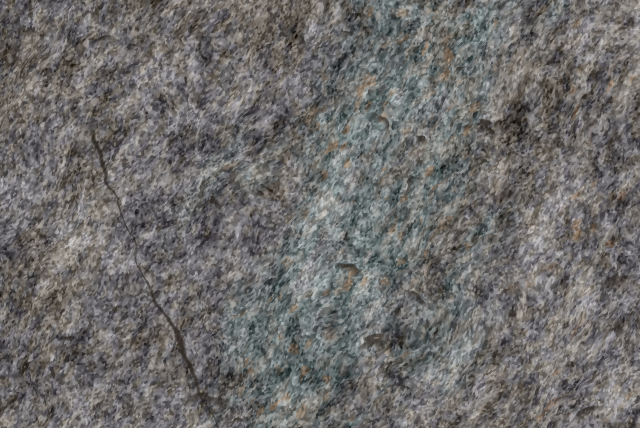
Give the GLSL for this texture, as a Shadertoy shader.

```glsl
// Weathered schist: a grey rock face with slanted mineral grain, a blue-green
// band, pale veins, chipped ledges and one long crack. Cellular noise, stretched
// along the grain, gives the tone; layered sines bend the bands and the crack.

const vec2 GRAIN_DIR = vec2(0.53, 0.848);
const vec3 VIOLET_TINT = vec3(0.001, -0.007, 0.010);
const vec3 WARM_TINT = vec3(0.028, 0.004, -0.025);
const vec3 TEAL_TINT = vec3(-0.032, 0.011, 0.015);
const vec3 PALE_VEIN = vec3(0.63, 0.61, 0.58);
const vec3 RUST = vec3(0.60, 0.40, 0.23);
const vec3 CREVICE = vec3(0.16, 0.135, 0.11);
const int NICK_COUNT = 18;

vec3 hash3(vec2 p) {
    vec3 q = fract(vec3(p.xyx) * vec3(0.1031, 0.1030, 0.0973));
    q += dot(q, q.yxz + 33.33);
    return fract((q.xxy + q.yzz) * q.zyx);
}

// Random cell values in -1..1; sharpness goes from soft blend to hard facets.
float cellNoise(vec2 p, float sharpness) {
    vec2 cell = floor(p);
    float total = 0.0, weights = 0.0001;
    for (int y = -1; y <= 1; y++) {
        for (int x = -1; x <= 1; x++) {
            vec2 id = cell + vec2(x, y);
            vec3 h = hash3(id);
            vec2 d = id + h.xy - p;
            float w = exp(-sharpness * dot(d, d));
            total += w * (2.0 * h.z - 1.0);
            weights += w;
        }
    }
    return total / weights;
}

// Octaves from fine crystals to broad patches, longer along the grain.
float grainTone(vec2 g) {
    float tone = 0.0, amp = 0.14;
    vec2 freq = vec2(230.0, 150.0);
    for (int i = 0; i < 5; i++) {
        tone += amp * cellNoise(g * freq + 17.3 * float(i), 7.0);
        freq *= vec2(0.45, 0.42);
        amp *= 0.76;
    }
    return tone;
}

float sineWobble(float t) {
    return 0.5 * sin(t) + 0.3 * sin(2.3 * t + 1.1) + 0.2 * sin(5.7 * t + 2.6);
}

// Soft-edged slanted band; center is where its axis meets the bottom edge.
float slantedBand(vec2 p, float center, float slope, float halfWidth, float soft) {
    float d = abs(p.x - center - slope * p.y - 0.04 * sineWobble(7.0 * p.y));
    return 1.0 - smoothstep(halfWidth - soft, halfWidth + soft, d);
}

float crackMask(vec2 p, float rough) {
    float axis = 0.50 - 0.43 * p.y + 0.018 * sineWobble(11.0 * p.y + 0.6) + 0.004 * rough;
    float swell = pow(0.5 + 0.5 * sin(13.0 * p.y - 0.9), 2.0);
    float width = 0.0020 + 0.0038 * swell;
    float line = 1.0 - smoothstep(0.3 * width, 1.6 * width, abs(p.x - axis));
    return line * mix(0.6, 1.0, swell) * (1.0 - smoothstep(0.68, 0.72, p.y));
}

// Curved chip: x is the dark undercut, y is the lit lip beside it.
vec2 nick(vec2 p, vec2 center, float angle, float size) {
    vec2 d = p - center;
    float c = cos(angle), s = sin(angle);
    vec2 l = vec2(c * d.x + s * d.y, c * d.y - s * d.x) / size;
    l.y += 0.35 * l.x * l.x;
    float taper = 1.0 - smoothstep(0.2, 1.0, abs(l.x));
    float undercut = smoothstep(-0.42, -0.03, l.y) * (1.0 - smoothstep(0.0, 0.1, l.y));
    float lip = smoothstep(0.02, 0.12, l.y) * (1.0 - smoothstep(0.12, 0.5, l.y));
    return vec2(undercut, lip) * taper;
}

void mainImage(out vec4 fragColor, in vec2 fragCoord) {
    vec2 p = fragCoord / iResolution.y;

    // Bent coordinates: x across the grain, y along it
    vec2 bend = vec2(cellNoise(p * 6.0, 6.0), cellNoise(p * 6.0 + 31.0, 6.0));
    vec2 rough = vec2(cellNoise(p * 38.0, 8.0), cellNoise(p * 38.0 + 57.0, 8.0));
    vec2 w = p + 0.012 * bend + 0.002 * rough;
    vec2 g = vec2(dot(w, vec2(GRAIN_DIR.y, -GRAIN_DIR.x)), dot(w, GRAIN_DIR));

    // Mineral zones, feathered along the grain
    float feather = cellNoise(g * vec2(16.0, 5.0) + 13.0, 7.0);
    vec2 zone = p + 0.08 * bend + 0.05 * rough + vec2(0.16 * feather, 0.0);
    float teal = slantedBand(zone, 0.68, 0.38, 0.17, 0.14);
    float veined = slantedBand(zone, 1.25, 0.24, 0.13, 0.13);

    // Tone: grain, chipped facets and side-lit relief
    float tone = 0.409 + grainTone(g) + 0.012 * teal;
    tone += 0.018 * cellNoise(g * vec2(24.0, 10.0) + 5.0, 25.0);
    vec2 reliefPos = g * vec2(13.0, 6.0);
    tone += 0.05 * (cellNoise(reliefPos, 12.0) - cellNoise(reliefPos + vec2(-0.16, 0.1), 12.0));

    // Tints
    float warmth = 0.40 + 0.5 * cellNoise(g * vec2(7.0, 4.0) + 9.0, 6.0)
                 + 0.7 * cellNoise(g * vec2(70.0, 40.0) + 3.0, 8.0);
    vec3 tint = mix(VIOLET_TINT, WARM_TINT, clamp(warmth, 0.0, 1.0));
    tint = mix(tint, TEAL_TINT, teal * clamp(1.1 - 0.7 * warmth, 0.0, 1.0));
    vec3 color = vec3(tone) + tint;

    // Pale veins and flecks
    float streak = cellNoise(g * vec2(62.0, 5.0) + 71.0, 10.0);
    float fleck = cellNoise(g * vec2(60.0, 26.0) + 23.0, 10.0);
    float pale = 0.6 * max(veined, 0.12) * smoothstep(0.25, 0.7, streak)
               + 0.42 * max(teal, 0.6 * veined) * smoothstep(0.32, 0.75, fleck);
    float ledge = abs(p.y - 0.60 - 0.22 * (p.x - 0.46) + 0.03 * bend.y + 0.012 * rough.x);
    ledge = (1.0 - smoothstep(0.004, 0.026, ledge)) * (1.0 - smoothstep(0.06, 0.15, abs(p.x - 0.46)));
    pale = clamp(pale + 0.45 * ledge, 0.0, 0.75);
    color = mix(color, PALE_VEIN + 0.7 * (tone - 0.42), pale);

    // Sparse rust stains
    float stain = smoothstep(0.68, 0.95, cellNoise(g * vec2(65.0, 38.0) + 91.0, 12.0));
    color = mix(color, RUST * (0.55 + tone), 0.35 * stain * max(teal, veined));

    // Chips and the long crack
    vec2 chips = vec2(0.0);
    for (int i = 0; i < NICK_COUNT; i++) {
        vec3 h = hash3(vec2(float(i) + 4.0, 12.7));
        vec3 k = hash3(vec2(float(i) * 3.0 + 8.0, 41.3));
        float angle = mix(-0.9, 0.9, k.x);
        float size = mix(0.02, 0.055, k.y * k.y);
        chips = max(chips, nick(p + 0.008 * rough, h.xy * vec2(1.5, 1.0), angle, size));
    }
    color += 0.05 * chips.y;
    float dark = max(0.65 * chips.x, 0.8 * crackMask(p, rough.x));
    color = mix(color, CREVICE, dark);

    fragColor = vec4(clamp(color, 0.0, 1.0), 1.0);
}
```
